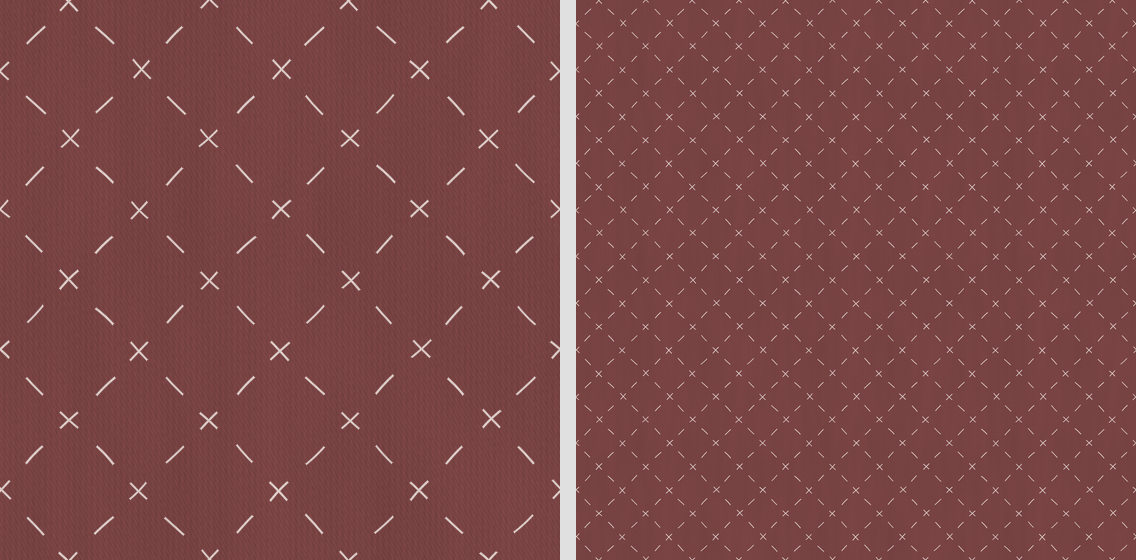
Left, the tile; right, the same tile 3 across and 3 down.
Give the GLSL for this pattern, as a WebGL 2 fragment shader.

```glsl
#version 300 es
precision highp float;
// Pale hand-drawn crosses joined by short diagonal dashes on maroon twill cloth.
// An 8 by 8 lattice (4 by 4 repeats) holds crosses on its odd points and one
// dash per cell; each stroke gets its own small shift, tilt, length and bow.

uniform vec2 u_resolution;
out vec4 fragColor;

const float TAU = 6.2831853;

// Three random values in 0..1 from integer coordinates.
vec3 hash3(ivec3 cell) {
  uvec3 v = uvec3(cell) * 1664525u + 1013904223u;
  v.x += v.y * v.z; v.y += v.z * v.x; v.z += v.x * v.y;
  v ^= v >> 16u;
  v.x += v.y * v.z; v.y += v.z * v.x; v.z += v.x * v.y;
  return vec3(v >> 8u) / 16777216.0;
}

float cornerSlope(vec2 corner, vec2 offset, vec2 period) {
  float angle = TAU * hash3(ivec3(mod(corner, period), 77)).x;
  return dot(vec2(cos(angle), sin(angle)), offset);
}

// Gradient noise, about -0.7..0.7, wrapping after period cells.
float gradientNoise(vec2 uv, vec2 period) {
  vec2 p = uv * period, i = floor(p), f = p - i;
  vec2 s = f * f * f * (f * (f * 6.0 - 15.0) + 10.0);
  vec2 e = vec2(1, 0);
  return mix(mix(cornerSlope(i, f, period),
                 cornerSlope(i + e.xy, f - e.xy, period), s.x),
             mix(cornerSlope(i + e.yx, f - e.yx, period),
                 cornerSlope(i + e.xx, f - e.xx, period), s.x), s.y);
}

// Coverage of one diagonal stroke; slope is +1 for rising, -1 for falling.
float stroke(vec2 p, float slope, ivec3 seed, float pixel) {
  vec3 vary = hash3(seed) - 0.5;
  float angle = slope * TAU / 8.0 + vary.x * 0.12;
  float c = cos(angle), s = sin(angle);
  vec2 q = vec2(c * p.x + s * p.y, c * p.y - s * p.x);
  q.y += vary.y * 0.6 * q.x * q.x;
  float halfWidth = 0.0145 + 0.003 * vary.y;
  float d = max(abs(q.x) - 0.176 - 0.026 * vary.z, abs(q.y) - halfWidth);
  float blur = max(0.7 * pixel, 0.01);
  return 1.0 - smoothstep(-blur, blur, d);
}

void main() {
  vec2 uv = gl_FragCoord.xy / u_resolution;
  vec2 grid = uv * 8.0;
  float pixel = 8.0 / min(u_resolution.x, u_resolution.y);

  // Crosses on lattice points whose coordinates sum to an odd number.
  vec2 point = floor(grid + 0.5);
  ivec2 pointId = ivec2(mod(point, 8.0));
  vec2 shift = (hash3(ivec3(pointId, 1)).xy - 0.5) * 0.045;
  vec2 local = grid - point - shift;
  float crossMark = max(stroke(local, 1.0, ivec3(pointId, 2), pixel),
                        stroke(local, -1.0, ivec3(pointId, 3), pixel));
  crossMark *= mod(point.x + point.y, 2.0);

  // Dashes in cell centres, each pointing at the two nearest crosses.
  vec2 cell = floor(grid);
  ivec2 cellId = ivec2(mod(cell, 8.0));
  shift = (hash3(ivec3(cellId, 4)).xy - 0.5) * 0.04;
  float slope = mod(cell.x + cell.y, 2.0) * 2.0 - 1.0;
  float dash = stroke(grid - cell - 0.5 - shift, slope, ivec3(cellId, 5), pixel);

  // Twill: steep falling threads, vertical ribs, fine grain and soft streaks.
  float wobble = gradientNoise(uv, vec2(64, 48));
  float twill = sin(TAU * (144.0 * uv.x + 80.0 * uv.y) + wobble * 1.2);
  float rib = sin(TAU * 96.0 * uv.x);
  float grain = gradientNoise(uv, vec2(192, 128));
  float streak = gradientNoise(uv, vec2(24, 4)) + gradientNoise(uv, vec2(5, 3));
  float weave = 0.035 * twill + 0.022 * rib + 0.05 * grain + 0.035 * streak;

  vec3 maroon = vec3(0.47, 0.26, 0.26) * (1.0 + weave);
  vec3 chalk = vec3(0.89, 0.84, 0.82) * (1.0 + 0.5 * weave);
  fragColor = vec4(mix(maroon, chalk, 0.97 * max(crossMark, dash)), 1.0);
}
```
